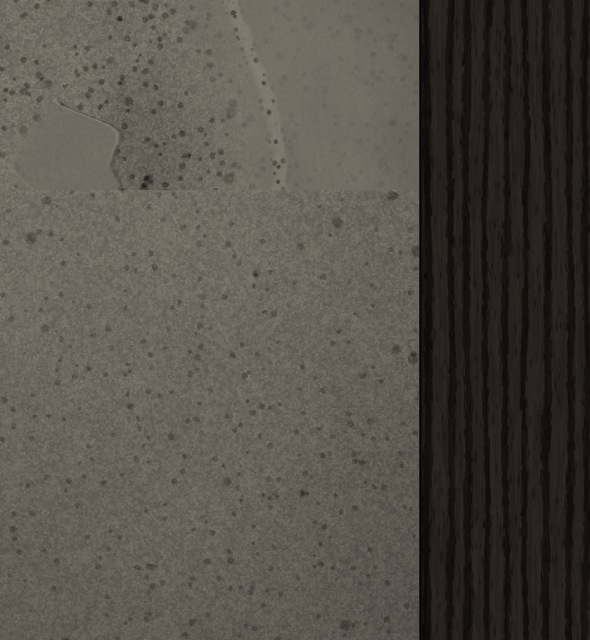
This texture is drawn by a WebGL 2 fragment shader. Its source:

```glsl
#version 300 es
precision highp float;
uniform vec2 u_resolution;
out vec4 fragColor;

const float WOOD_X = 0.655;
const float SEAM_Y = 0.703;
const vec3 STONE_TINT = vec3(1.0, 0.96, 0.875);
const vec3 WOOD_LIGHT = vec3(0.158, 0.138, 0.126);
const vec3 WOOD_DARK = vec3(0.07, 0.055, 0.048);

vec2 hash2(vec2 p) {
  vec3 q = fract(p.xyx * vec3(0.1031, 0.1030, 0.0973));
  q += dot(q, q.yzx + 33.33);
  return fract((q.xx + q.yz) * q.zy);
}

// Cellular noise: x = distance to nearest point, y = random id of its cell
vec2 cells(vec2 p) {
  vec2 base = floor(p), best = vec2(9.0, 0.0);
  for (int j = -1; j <= 1; j++)
    for (int i = -1; i <= 1; i++) {
      vec2 cell = base + vec2(i, j);
      vec2 rnd = hash2(cell + 71.0);
      float d = length(cell + rnd - p);
      if (d < best.x) best = vec2(d, hash2(cell + 193.0).x);
    }
  return best;
}

// Layered sines, roughly -1 to 1
float waves(vec2 p) {
  float sum = 0.0, amp = 0.5;
  for (int i = 0; i < 5; i++) {
    sum += amp * sin(p.x + 1.7 * sin(p.y)) * cos(p.y * 0.9 + sin(p.x * 0.7));
    p = mat2(1.5, 1.1, -1.1, 1.5) * p + 2.3;
    amp *= 0.6;
  }
  return sum;
}

float segment(vec2 p, vec2 a, vec2 b) {
  vec2 d = b - a;
  return length(p - a - d * clamp(dot(p - a, d) / dot(d, d), 0.0, 1.0));
}

float band(float d, float width) {
  return exp(-d * d / (width * width));
}

// Scattered pits; density is the share of cells that hold one
float pits(vec2 p, float scale, float density) {
  vec2 c = cells(p * scale);
  float radius = 0.2 + 0.25 * fract(c.y * 37.0);
  return step(c.y, density) * (1.0 - smoothstep(radius * 0.5, radius + 0.1, c.x));
}

float grain(vec2 p) {
  vec2 fine = cells(p * 270.0), coarse = cells(p * 130.0);
  return (fine.y - 0.5) * 0.6 + (0.45 - fine.x) * 0.35 + (coarse.y - 0.5) * 0.35;
}

float lowerSlab(vec2 p) {
  float tone = 0.405 + 0.035 * smoothstep(0.2, 0.7, p.y) - 0.03 * smoothstep(0.3, 0.65, p.x);
  tone += 0.010 * waves(p * 14.0) + 0.105 * grain(p);
  tone -= 0.09 * pits(p, 75.0, 0.12) + 0.10 * pits(p + 3.0, 42.0, 0.035);
  // Fine scratch and two larger pits
  tone += 0.035 * band(segment(p, vec2(0.312, 0.545), vec2(0.414, 0.368)), 0.0022);
  tone -= 0.20 * band(length(p - vec2(0.139, 0.424)), 0.004);
  return tone - 0.16 * band(length(p - vec2(0.473, 0.229)), 0.005);
}

float upperSlab(vec2 p) {
  float ragged = waves(p * 75.0);
  float veinX = 0.437 - 0.26 * pow(max(p.y - SEAM_Y, 0.0), 1.0) * smoothstep(0.68, 1.0, p.y) + 0.004 * ragged;
  float vein = p.x - veinX;
  float smoothSide = smoothstep(-0.14, 0.0, vein);
  float tone = 0.445 + 0.015 * waves(p * 17.0) + 0.012 * waves(vec2(p.x * 45.0 + p.y * 9.0, p.y * 5.0));
  tone -= 0.055 * band(p.x - 0.235, 0.07) * (1.0 - smoothstep(0.76, 0.97, p.y));
  tone -= 0.03 * smoothstep(0.56, 0.655, p.x);
  float rough = mix(1.0, 0.22, smoothSide);
  tone += 0.115 * grain(p) * rough;
  tone -= rough * (0.13 * pits(p, 75.0, 0.22) + 0.11 * pits(p + 5.0, 48.0, 0.12));
  // Pale pitted vein
  tone += 0.045 * band(vein, 0.009) + 0.025 * band(vein - 0.009, 0.003);
  tone -= 0.20 * band(vein, 0.010) * pits(p + 9.0, 85.0, 0.45);
  // Smooth inlaid patch with a lit upper rim and shaded right side
  float right = 0.180 + 0.007 * sin(70.0 * (p.y - 0.768)) - 0.09 * smoothstep(0.79, 0.85, p.y) + 0.0025 * ragged;
  float left = 0.025 + 0.065 * smoothstep(0.77, 0.85, p.y);
  float height = 1.0 - smoothstep(0.842, 0.852, p.y);
  float rim = p.x - right;
  float patchMask = smoothstep(-0.025, 0.025, p.x - left) * (1.0 - smoothstep(-0.002, 0.002, rim)) * height;
  tone = mix(tone, 0.438 + 0.008 * waves(p * 30.0) + 0.03 * grain(p), patchMask);
  tone += 0.07 * band(rim + 0.002, 0.003) * height * smoothstep(0.72, 0.80, p.y);
  tone -= 0.07 * band(rim - 0.004, 0.004) * height;
  return tone + 0.03 * band(segment(p, vec2(0.0, 0.753), vec2(0.052, SEAM_Y)), 0.003);
}

vec3 wood(vec2 p) {
  // Jittered vertical grooves with ragged edges
  float x = p.x - 0.003 + 0.0022 * sin(p.y * 7.0 + p.x * 30.0) + 0.001 * sin(p.y * 23.0 + p.x * 90.0);
  float column = floor(x / 0.031);
  vec2 rnd = hash2(vec2(column, 5.0));
  float d = abs(x - (column + 0.5 + 0.3 * (rnd.x - 0.5)) * 0.031);
  float chip = cells(p * vec2(190.0, 75.0)).y - 0.5;
  float groove = 1.0 - smoothstep(0.002, 0.006, d + 0.004 * chip - 0.002 * rnd.y);
  float fibre = cells(vec2(x * 260.0, p.y * 14.0)).y;
  float pore = pits(vec2(x, p.y * 0.25), 150.0, 0.25);
  float shade = groove * 0.85 + 0.38 * pore + 0.35 * (fibre - 0.35) + 0.12 * chip;
  vec3 color = mix(WOOD_LIGHT, WOOD_DARK, clamp(shade, -0.2, 1.1));
  color *= 1.0 - 0.3 * band(p.x - WOOD_X - 0.008, 0.008);
  return color * (1.0 - 0.85 * band(p.x - WOOD_X - 0.002, 0.002));
}

void main() {
  vec2 p = gl_FragCoord.xy / u_resolution.y;
  float soft = 0.7 / u_resolution.y;
  float upper = smoothstep(-soft, soft, p.y - SEAM_Y);
  float tone = mix(lowerSlab(p), upperSlab(p), upper);
  tone += 0.018 * band(p.y - SEAM_Y + 0.002, 0.002);
  // Light falls off toward the corners
  tone *= 1.0 - 0.10 * smoothstep(0.35, 0.75, length(p - vec2(0.28, 0.62)));
  vec3 color = mix(tone * STONE_TINT, wood(p), smoothstep(-soft, soft, p.x - WOOD_X));
  fragColor = vec4(clamp(color, 0.0, 1.0), 1.0);
}
```
